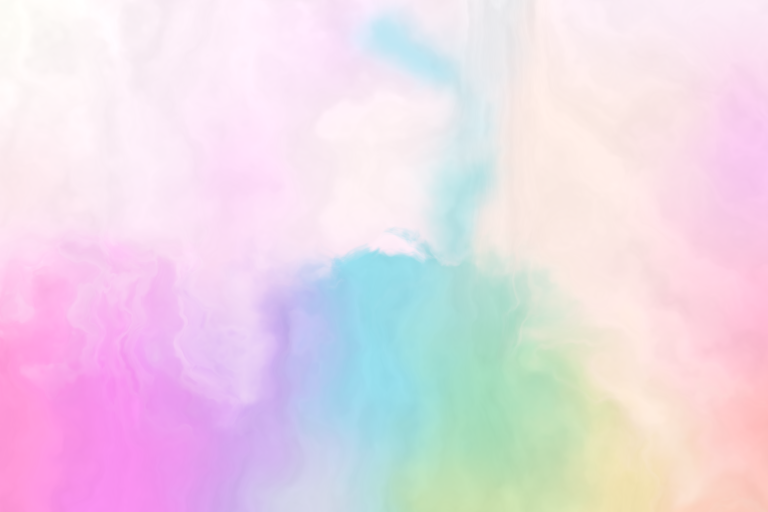
This background is drawn by a Shadertoy shader. Its source:

```glsl
#define WARP 0.11
#define EDGE_CURL 0.20
#define STREAK 0.07
#define VEIL_GRAIN 0.085
#define FILAMENT 0.32
#define CREAM vec3(1.0, 0.995, 0.975)
#define BLUSH vec3(0.99, 0.935, 0.975)
#define PEACH vec3(0.99, 0.925, 0.90)
#define ORCHID vec3(0.98, 0.57, 0.94)
#define LILAC vec3(0.80, 0.67, 0.94)
#define AQUA vec3(0.57, 0.86, 0.92)
#define BUTTER vec3(0.95, 0.89, 0.70)

float hash(vec2 p) {
    return fract(sin(dot(p, vec2(127.1, 311.7))) * 43758.5453);
}

float noise(vec2 p) {
    vec2 i = floor(p), f = fract(p);
    f = f * f * (3.0 - 2.0 * f);
    return mix(mix(hash(i), hash(i + vec2(1, 0)), f.x),
               mix(hash(i + vec2(0, 1)), hash(i + vec2(1, 1)), f.x), f.y);
}

// Layered noise centred on zero
float fbm(vec2 p) {
    float sum = -0.48, amp = 0.5;
    for (int i = 0; i < 5; i++) {
        sum += amp * noise(p);
        p = mat2(1.6, 1.2, -1.2, 1.6) * p + 7.3;
        amp *= 0.5;
    }
    return sum;
}

// Thin bright crease where the noise crosses zero
float crease(vec2 p) {
    float n = fbm(p) * 13.0;
    return exp(-n * n);
}

// Soft elliptical glow
float glow(vec2 p, vec2 center, vec2 radius) {
    vec2 d = (p - center) / radius;
    return exp(-dot(d, d));
}

// Soft strand between two points
float strand(vec2 p, vec2 a, vec2 b, float width) {
    vec2 ab = b - a;
    float t = clamp(dot(p - a, ab) / dot(ab, ab), 0.0, 1.0);
    float d = length(p - a - ab * t) / width;
    return exp(-d * d);
}

// Height of the boundary between dye below and veil above
float veilEdge(float x) {
    return 0.45 - 0.07 * smoothstep(0.10, 0.27, x)
                + 0.10 * smoothstep(0.29, 0.36, x)
                + 0.08 * smoothstep(0.40, 0.57, x)
                - 0.43 * smoothstep(0.62, 0.91, x);
}

vec3 veilColor(vec2 p) {
    vec3 c = mix(BLUSH, PEACH, smoothstep(0.52, 0.70, p.x));
    c = mix(c, vec3(0.99, 0.94, 0.97), smoothstep(0.75, 1.0, p.y) * smoothstep(0.6, 0.8, p.x));
    c = mix(c, CREAM, glow(p, vec2(0.0, 0.98), vec2(0.15, 0.24)));
    c = mix(c, vec3(0.99, 0.91, 0.92), 0.8 * glow(p, vec2(0.0, 0.64), vec2(0.1, 0.15)));
    c = mix(c, vec3(0.98, 0.83, 0.96), 0.8 * glow(p, vec2(0.33, 0.65), vec2(0.08, 0.14)));
    c = mix(c, vec3(0.97, 0.85, 0.97), 0.7 * glow(p, vec2(0.43, 0.91), vec2(0.06, 0.14)));
    c = mix(c, vec3(0.995, 0.95, 0.95), 0.9 * glow(p, vec2(0.5, 0.67), vec2(0.09, 0.13)));
    return mix(c, vec3(0.98, 0.81, 0.94), 0.85 * glow(p, vec2(0.15, 0.44), vec2(0.28, 0.13)));
}

vec3 dyeColor(vec2 p) {
    vec3 c = mix(vec3(1.0, 0.60, 0.85), ORCHID, smoothstep(0.0, 0.12, p.x));
    c = mix(c, LILAC, smoothstep(0.13, 0.36, p.x));
    c = mix(c, AQUA, smoothstep(0.33, 0.49, p.x));
    c = mix(c, vec3(0.63, 0.87, 0.73), smoothstep(0.50, 0.66, p.x + 0.2 * (0.25 - p.y)));
    c = mix(c, BUTTER, smoothstep(0.63, 0.81, p.x + 0.2 * (0.15 - p.y)));
    c = mix(c, vec3(0.99, 0.80, 0.74), smoothstep(0.83, 0.96, p.x));
    // Pale base, olive base and hazy upper greens
    c = mix(c, vec3(0.86, 0.86, 0.91), 0.85 * glow(p, vec2(0.42, 0.0), vec2(0.09, 0.16)));
    c = mix(c, vec3(0.84, 0.89, 0.68), 0.8 * glow(p, vec2(0.62, 0.0), vec2(0.1, 0.13)));
    return mix(c, vec3(0.71, 0.87, 0.85), 0.8 * glow(p, vec2(0.65, 0.47), vec2(0.11, 0.18)));
}

void mainImage(out vec4 fragColor, in vec2 fragCoord) {
    vec2 uv = fragCoord / iResolution.xy;
    vec2 q = fragCoord / iResolution.y;

    // Smoky distortion
    vec2 swirl = vec2(fbm(q * 6.0 + 3.1), fbm(q * 6.0 + 17.4));
    vec2 p = uv + WARP * swirl;
    float curl = fbm(q * 10.0 + 3.0 * swirl);

    // Dye rising into the veil
    float right = smoothstep(0.58, 0.72, uv.x);
    float middle = smoothstep(0.34, 0.45, uv.x) * (1.0 - right);
    float softness = mix(0.21 - 0.04 * right, 0.04, middle);
    float height = p.y - veilEdge(p.x) + EDGE_CURL * curl;
    float dye = 1.0 - smoothstep(-softness, softness * 0.7, height);
    float fibers = fbm(vec2(q.x * 24.0, q.y * 3.0) + 4.0 * swirl);
    vec3 c = mix(veilColor(p), dyeColor(p) + STREAK * fibers, dye);

    // Blue plume climbing to the top
    c = mix(c, vec3(0.68, 0.87, 0.88), (0.9 - 0.6 * dye) * strand(p, vec2(0.61, 0.52), vec2(0.62, 0.66), 0.037));
    c = mix(c, vec3(0.79, 0.9, 0.92), 0.75 * strand(p, vec2(0.61, 0.72), vec2(0.57, 0.83), 0.035));
    c = mix(c, vec3(0.70, 0.89, 0.94), 0.85 * strand(p, vec2(0.55, 0.86), vec2(0.49, 0.94), 0.04));
    c = mix(c, vec3(0.87, 0.91, 0.93), 0.6 * strand(p, vec2(0.61, 0.84), vec2(0.63, 1.0), 0.045));

    // Pink and coral along the right side
    c = mix(c, vec3(0.98, 0.78, 0.96), 0.9 * glow(p, vec2(1.02, 0.68), vec2(0.12, 0.22)));
    c = mix(c, vec3(1.0, 0.70, 0.83), 0.9 * glow(p, vec2(1.03, 0.38), vec2(0.14, 0.18)));
    c = mix(c, vec3(1.0, 0.70, 0.70), 0.8 * glow(p, vec2(1.02, 0.18), vec2(0.1, 0.14)));

    // Pale strands
    vec3 mist = vec3(0.98, 0.91, 0.86);
    c = mix(c, mist, 0.6 * strand(p, vec2(0.82, 0.38), vec2(0.84, 0.2), 0.02));
    c = mix(c, mist, 0.55 * strand(p, vec2(0.84, 0.2), vec2(0.91, 0.04), 0.02));
    c = mix(c, mist, 0.5 * glow(p, vec2(0.655, 0.52), vec2(0.018, 0.06)));
    c = mix(c, mist, 0.4 * glow(p, vec2(0.73, 0.33), vec2(0.025, 0.018)));
    c = mix(c, mist, 0.4 * glow(p, vec2(0.735, 0.41), vec2(0.018, 0.025)));
    c = mix(c, BLUSH, 0.4 * strand(p, vec2(0.33, 0.46), vec2(0.31, 0.24), 0.018));

    // Filaments and fine cloud texture, upright on the left, slanted on the right
    vec2 grain = mix(vec2(q.x * 8.0, q.y * 3.0), vec2(q.x + q.y, q.y - q.x) * vec2(7.0, 2.5), right) + 3.0 * swirl;
    float fringe = exp(-height * height * 30.0) * (1.0 - 0.8 * middle);
    c = mix(c, mix(BLUSH, mist, right), FILAMENT * fringe * crease(grain));
    c += VEIL_GRAIN * fbm(grain * 1.3 + 9.0) * (1.0 - 0.5 * dye);
    fragColor = vec4(clamp(c, 0.0, 1.0), 1.0);
}
```
